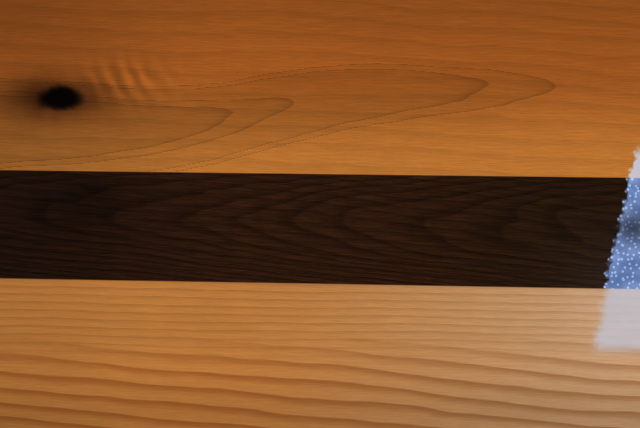
Reproduce this texture procedurally as a Shadertoy shader.

```glsl
// Varnished planks: knotted maple, a dark walnut strip and pale maple under a window glare.

vec2 hash2(vec2 p) {
    p = vec2(dot(p, vec2(127.1, 311.7)), dot(p, vec2(269.5, 183.3)));
    return fract(sin(p) * 43758.5);
}

// Cellular noise: distance to the nearest scattered point
float cells(vec2 p) {
    vec2 base = floor(p), f = fract(p);
    float nearest = 2.0;
    for (int j = -1; j <= 1; j++)
        for (int i = -1; i <= 1; i++) {
            vec2 o = vec2(i, j);
            vec2 d = o + hash2(base + o) - f;
            nearest = min(nearest, dot(d, d));
        }
    return sqrt(nearest);
}

// Layered sines, roughly -1 to 1
float waves(vec2 p) {
    float sum = 0.0, amp = 0.5;
    for (int i = 0; i < 5; i++) {
        sum += amp * sin(p.x + 1.7 * sin(p.y + float(i))) * cos(p.y * 0.8 - p.x * 0.3);
        p = mat2(1.5, 0.7, -0.7, 1.5) * p + 2.3;
        amp *= 0.6;
    }
    return sum;
}

float blob(vec2 p, vec2 center, vec2 radius) {
    vec2 d = (p - center) / radius;
    return exp(-dot(d, d));
}

// Growth ring: slow darkening, then a crisp edge
float ring(float phase) {
    float t = fract(phase);
    return pow(smoothstep(0.0, 0.88, t), 3.0) * (1.0 - smoothstep(0.88, 1.0, t));
}

float fibres(vec2 p) {
    return cells(p * vec2(14.0, 210.0)) + 0.6 * cells(p * vec2(45.0, 330.0)) - 0.75;
}

vec3 knottedMaple(vec2 p) {
    vec3 col = mix(vec3(0.73, 0.45, 0.19), vec3(0.62, 0.335, 0.125), smoothstep(0.60, 0.86, p.y));
    col *= 1.0 - 0.13 * smoothstep(0.5, 0.0, p.x) - 0.10 * smoothstep(0.85, 1.0, p.y);
    col *= 1.0 + 0.05 * waves(p * vec2(3.0, 11.0));

    // Nested tongues of figure pointing right
    float axis = 0.71 + 0.09 * smoothstep(0.3, 1.0, p.x);
    float dy = p.y - axis + 0.006 * waves(p * vec2(9.0, 16.0));
    float spread = p.x + mix(62.0, 120.0, smoothstep(-0.02, 0.02, dy)) * dy * dy;
    spread += 0.025 * waves(p * vec2(7.0, 30.0));
    vec4 tips = vec4(0.547, 0.693, 1.139, 1.295);
    for (int i = 0; i < 4; i++) {
        float d = tips[i] - spread;
        float inside = smoothstep(-0.004, 0.006, d);
        col *= 1.0 - inside * (0.035 + 0.17 * exp(-max(d, 0.0) * 55.0));
    }
    col *= 1.0 - 0.05 * ring(p.y * 24.0 + p.x * 1.5 + 0.8 * waves(p * vec2(2.5, 6.0)));

    // Curl beside the knot
    float curl = sin(p.x * 150.0 + p.y * 70.0 + 4.0 * waves(p * 13.0));
    col *= 1.0 + 0.13 * curl * blob(p, vec2(0.29, 0.81), vec2(0.09, 0.045));

    // Knot with a scorched halo
    vec2 k = p + 0.006 * vec2(waves(p * 30.0), waves(p.yx * 37.0));
    float halo = blob(k, vec2(0.125, 0.772), vec2(0.115, 0.045));
    col = mix(col, vec3(0.15, 0.065, 0.025), 0.85 * halo);
    float core = length((k - vec2(0.143, 0.771)) / vec2(0.056, 0.031));
    col = mix(col, vec3(0.025, 0.014, 0.012), 1.0 - smoothstep(0.55, 1.15, core));
    return col * (1.0 + 0.08 * fibres(p + vec2(0.0, 0.02 * p.x)));
}

vec3 walnut(vec2 p) {
    vec3 col = mix(vec3(0.125, 0.068, 0.042), vec3(0.18, 0.098, 0.052), smoothstep(0.0, 0.6, p.x));
    col = mix(col, vec3(0.145, 0.085, 0.04), smoothstep(0.9, 1.4, p.x));
    float dy = p.y - 0.49 + 0.03 * (p.x - 0.7);
    float figure = 7.0 * p.x - 330.0 * dy * dy + 0.9 * waves(p * vec2(5.0, 15.0));
    col *= 1.06 - 0.25 * ring(figure);
    col *= 1.0 - 0.16 * ring(p.y * 45.0 + p.x * 5.0 + waves(p * vec2(4.0, 9.0)));
    col *= 1.0 - 0.4 * blob(p, vec2(0.2, 0.52), vec2(0.1, 0.06)) * (0.7 + 0.6 * waves(p * 22.0));
    return col * (1.0 + 0.30 * fibres(p + vec2(0.0, 0.06 * p.x)));
}

vec3 paleMaple(vec2 p) {
    vec3 col = mix(vec3(0.73, 0.47, 0.23), vec3(0.76, 0.58, 0.41), smoothstep(0.45, 1.45, p.x));
    col *= 1.0 - 0.12 * smoothstep(0.16, 0.0, p.y) - 0.08 * smoothstep(0.4, 0.0, p.x);
    col *= 1.0 + 0.03 * waves(p * vec2(3.0, 12.0));
    float drift = p.y + 0.10 * p.x + 0.012 * waves(p * vec2(4.0, 10.0));
    float low = smoothstep(0.24, 0.12, p.y);
    col *= 1.0 - vec3(0.16, 0.24, 0.32) * low * ring(drift * 27.0 + 0.5 * waves(p * vec2(2.0, 5.0)));
    col *= 1.0 - 0.09 * (1.0 - low) * ring(p.y * 54.0 + p.x + 0.4 * waves(p * vec2(3.0, 8.0)));
    return col * (1.0 + 0.06 * fibres(p + vec2(0.0, 0.03 * p.x)));
}

void mainImage(out vec4 fragColor, in vec2 fragCoord) {
    vec2 p = fragCoord / iResolution.y;
    p.x *= 1.5 * iResolution.y / iResolution.x;
    float soft = max(0.0015, 1.0 / iResolution.y);

    // Planks and their slightly sloping seams
    float upper = smoothstep(-soft, soft, p.y - 0.602 + 0.012 * p.x);
    float lower = smoothstep(soft, -soft, p.y - 0.350 + 0.017 * p.x);
    vec3 col = mix(walnut(p), knottedMaple(p), upper);
    col = mix(col, paleMaple(p), lower);

    // Window glare with a ragged, speckled left edge
    float speck = cells(p * 75.0);
    float edge = 1.379 + 0.233 * (p.y - 0.18) + 0.008 * waves(p * 45.0) + 0.012 * (speck - 0.5);
    float glare = smoothstep(-0.004, 0.008 + 0.02 * lower, p.x - edge);
    glare *= smoothstep(0.165, 0.20, p.y) * smoothstep(0.67, 0.63, p.y);
    float mottle = waves(p * vec2(28.0, 40.0));
    vec3 blue = vec3(0.45, 0.55, 0.76) + 0.14 * mottle + 0.22 * smoothstep(0.35, 0.1, speck);
    blue *= 1.0 - 0.55 * blob(p, vec2(1.485, 0.47), vec2(0.045, 0.035));
    vec3 sheen = mix(blue, vec3(0.77, 0.77, 0.83) + 0.02 * mottle, max(upper, lower));
    col = mix(col, sheen, glare * mix(0.95, 0.8, lower));
    col += vec3(0.05, 0.06, 0.08) * blob(p, vec2(1.5, 0.28), vec2(0.2, 0.18)) * (1.0 - glare);

    fragColor = vec4(clamp(col, 0.0, 1.0), 1.0);
}
```
